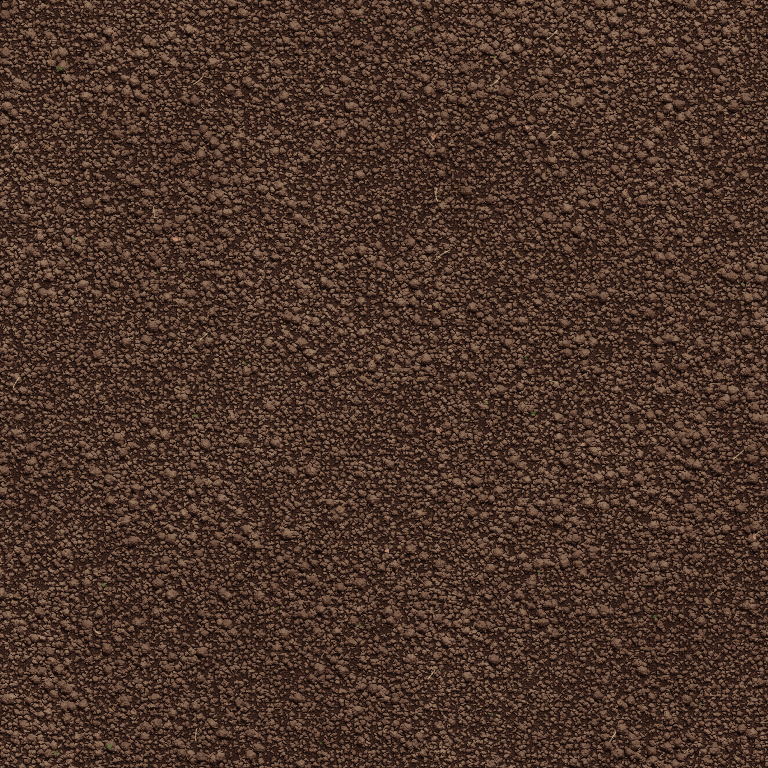
Write a Shadertoy shader that draws this texture.

```glsl
// Dark brown crumbly garden soil with clods, straw fibres and small pale chips.

const vec3 LIGHT = vec3(0.20, 0.62, 0.76);
const vec3 STRAW = vec3(0.80, 0.70, 0.54);
const vec3 TAN   = vec3(0.58, 0.43, 0.27);
const vec3 PINK  = vec3(0.78, 0.57, 0.46);
const vec3 GREEN = vec3(0.36, 0.46, 0.22);

vec3 hash3(vec2 p, float seed) {
    vec3 q = fract(vec3(p.xyx + seed * 17.3) * vec3(0.1031, 0.1030, 0.0973));
    q += dot(q, q.yxz + 33.33);
    return fract((q.xxy + q.yzz) * q.zyx);
}

float valueNoise(vec2 p, float seed) {
    vec2 i = floor(p), f = fract(p);
    f = f * f * (3.0 - 2.0 * f);
    float low  = mix(hash3(i, seed).x, hash3(i + vec2(1, 0), seed).x, f.x);
    float high = mix(hash3(i + vec2(0, 1), seed).x, hash3(i + vec2(1, 1), seed).x, f.x);
    return mix(low, high, f.y);
}

// Height of scattered round crumbs, in canvas units.
float crumbs(vec2 p, float cells, float density, float seed) {
    p *= cells;
    vec2 base = floor(p);
    float height = 0.0;
    for (int y = -1; y <= 1; y++)
    for (int x = -1; x <= 1; x++) {
        vec2 cell = base + vec2(x, y);
        vec3 rnd = hash3(cell, seed);
        if (rnd.z > density) continue;
        float radius = mix(0.32, 0.66, fract(rnd.z * 7.0));
        vec2 d = p - cell - 0.1 - 0.8 * rnd.xy;
        height = max(height, radius - dot(d, d) / radius);
    }
    return height / cells;
}

// Clods lie over medium crumbs, and fine grains roughen both.
float soilHeight(vec2 p, float cloddy) {
    vec2 warp = vec2(valueNoise(p * 260.0, 1.0), valueNoise(p * 260.0, 2.0)) - 0.5;
    vec2 q = p + warp * 0.003;
    float body = max(crumbs(q, 165.0, 0.92, 3.0), crumbs(q, 82.0, cloddy, 4.0));
    return body + 0.5 * crumbs(p, 330.0, 0.9, 5.0);
}

// Brown ramp: brighter soil is also less saturated.
vec3 soilColor(float tone) {
    return tone * (vec3(1.0, 0.52, 0.40) + tone * vec3(0.0, 0.50, 0.43));
}

float soilTone(vec2 p) {
    float cloddy = mix(0.08, 0.48, valueNoise(p * vec2(6.0, 9.0), 6.0));
    float e = 0.0008;
    float h = soilHeight(p, cloddy);
    vec2 slope = vec2(soilHeight(p + vec2(e, 0), cloddy) - h,
                      soilHeight(p + vec2(0, e), cloddy) - h) / e;
    float diffuse = max(dot(normalize(vec3(-0.9 * slope, 1.0)), LIGHT), 0.0);

    // Dark gaps between crumbs and shadows cast by taller neighbours.
    float open = smoothstep(0.0, 0.0019, h);
    float blocker = soilHeight(p + normalize(LIGHT.xy) * 0.004, cloddy) - h;
    float shadow = smoothstep(0.001, 0.005, blocker);

    float albedo = 0.86 + 0.28 * valueNoise(p * 150.0, 7.0);
    albedo *= 0.95 + 0.10 * valueNoise(p * 5.0, 8.0);
    return (0.16 + 0.38 * diffuse) * albedo * mix(0.45, 1.0, open) * mix(1.0, 0.5, shadow);
}

// Coverage of one thin random fibre in some of the cells.
float fibres(vec2 p, float cells, float share, float seed, float px) {
    vec2 cell = floor(p * cells);
    vec3 place = hash3(cell, seed), form = hash3(cell, seed + 1.0);
    vec2 d = p - (cell + 0.25 + 0.5 * place.xy) / cells;
    float angle = mix(0.7, form.x * 3.14, step(0.45, form.y));
    vec2 dir = vec2(cos(angle), sin(angle));
    float along = dot(d, dir), halfLength = mix(0.003, 0.009, form.z);
    float across = dot(d, vec2(-dir.y, dir.x)) + (form.y - 0.5) * along * along * 50.0;
    float dist = length(vec2(max(abs(along) - halfLength, 0.0), across)) - 0.0006;
    return step(place.z, share) * (1.0 - smoothstep(-0.5 * px, 0.7 * px, dist));
}

// Coverage of one small ragged chip in some of the cells.
float chips(vec2 p, float cells, float share, float size, float seed, float px) {
    vec2 cell = floor(p * cells);
    vec3 place = hash3(cell, seed), form = hash3(cell, seed + 1.0);
    vec2 d = p - (cell + 0.25 + 0.5 * place.xy) / cells;
    float angle = form.x * 6.28;
    d = mat2(cos(angle), sin(angle), -sin(angle), cos(angle)) * d;
    d.y *= mix(1.0, 2.0, form.y);
    float ragged = (valueNoise(p * 500.0, seed) - 0.5) * size * 0.6;
    float dist = length(d) + ragged - size * mix(0.6, 1.1, form.z);
    return step(place.z, share) * (1.0 - smoothstep(-0.6 * px, 0.6 * px, dist));
}

void mainImage(out vec4 fragColor, in vec2 fragCoord) {
    vec2 p = fragCoord / iResolution.y;
    float px = 1.0 / iResolution.y;
    float tone = soilTone(p);
    vec3 color = soilColor(tone);

    // Plant litter and pale bits, partly shaded like the soil around them.
    float shade = 0.65 + 0.9 * min(tone, 0.4);
    color = mix(color, TAN * shade, 0.65 * chips(p, 44.0, 0.22, 0.0019, 20.0, px));
    color = mix(color, GREEN * shade, 0.8 * chips(p, 18.0, 0.08, 0.0028, 30.0, px));
    color = mix(color, PINK * shade, 0.9 * chips(p, 15.0, 0.06, 0.0042, 40.0, px));
    color = mix(color, TAN * shade, 0.6 * fibres(p, 19.0, 0.2, 50.0, px));
    color = mix(color, STRAW * shade, 0.95 * fibres(p, 13.0, 0.13, 60.0, px));
    fragColor = vec4(color, 1.0);
}
```
